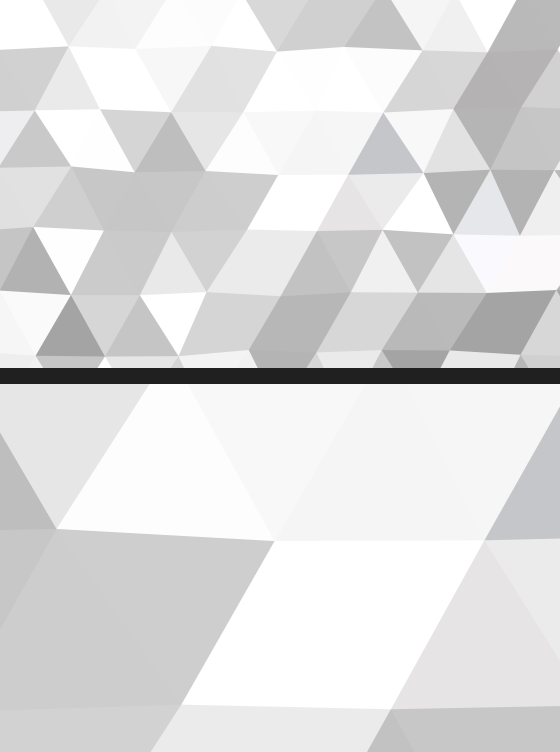
Top: the whole. Bottom: its middle third, enlarged.
Reproduce this background procedurally as a Shadertoy shader.

```glsl
const vec2 ORIGIN = vec2(0.0945, 0.0415);  // a lattice vertex, in canvas heights
const vec2 SPACING = vec2(0.1897, 0.1648); // triangle width and row height
const vec2 JITTER = vec2(0.14, 0.15);      // vertex wander, in spacings
const vec2 TREND = vec2(-0.17, 0.28);      // lighter toward the upper left
const float DARKEST = 0.645;
const float TONE_RANGE = 0.42;
const float TONE_CURVE = 0.75;
const float PAIR_CHANCE = 0.22;            // two facets sharing nearly one tone
const float TINT_CHANCE = 0.10;
const vec3 COOL_TINT = vec3(-0.004, -0.003, 0.010);
const vec3 WARM_TINT = vec3(0.006, -0.005, 0.000);

float hash(vec2 p) {
    return fract(sin(dot(p, vec2(127.1, 311.7))) * 43758.5453);
}

// Jittered vertex of a lattice sheared half a column per row
vec2 latticeVertex(vec2 id) {
    vec2 wander = vec2(hash(id + 3.7), hash(id + 19.3)) - 0.5;
    return ORIGIN + SPACING * (id + vec2(0.5 * id.y, 0.0) + JITTER * wander);
}

// Signed distance to a line, positive on its left
float edgeDistance(vec2 p, vec2 a, vec2 b) {
    vec2 e = normalize(b - a);
    vec2 q = p - a;
    return e.x * q.y - e.y * q.x;
}

float triangleCoverage(vec2 p, vec2 a, vec2 b, vec2 c, float pixel) {
    float d = min(edgeDistance(p, a, b),
              min(edgeDistance(p, b, c), edgeDistance(p, c, a)));
    return clamp(0.5 + d / pixel, 0.0, 1.0);
}

// Flat grey per triangle, with an occasional faint tint
vec3 facetColor(vec2 center, vec2 seed, float aspect) {
    vec2 place = center / vec2(aspect, 1.0) - 0.5;
    float level = 0.05 + 0.9 * hash(seed) + dot(TREND, place);
    level = clamp(level, 0.0, 1.0);
    float tone = min(DARKEST + TONE_RANGE * pow(level, TONE_CURVE), 1.0);
    float pick = hash(seed + 41.9);
    vec3 tint = pick < TINT_CHANCE ? COOL_TINT
              : pick > 1.0 - 0.5 * TINT_CHANCE ? WARM_TINT : vec3(0.0);
    return clamp(vec3(tone) + tint, 0.0, 1.0);
}

void mainImage(out vec4 fragColor, in vec2 fragCoord) {
    float pixel = 1.0 / iResolution.y;
    float aspect = iResolution.x / iResolution.y;
    vec2 p = fragCoord * pixel;

    vec2 grid = (p - ORIGIN) / SPACING;
    vec2 cell = floor(grid - vec2(0.5 * grid.y, 0.0));

    // Blend the up and down triangles of nearby cells by coverage
    vec4 sum = vec4(0.0);
    for (int y = -1; y <= 1; y++) {
        for (int x = -1; x <= 1; x++) {
            vec2 id = cell + vec2(x, y);
            vec2 a = latticeVertex(id);
            vec2 b = latticeVertex(id + vec2(1.0, 0.0));
            vec2 c = latticeVertex(id + vec2(0.0, 1.0));
            vec2 d = latticeVertex(id + 1.0);

            float up = triangleCoverage(p, a, b, c, pixel);
            float down = triangleCoverage(p, b, d, c, pixel);
            vec2 downSeed = hash(id + 57.1) < PAIR_CHANCE ? id : id + 71.3;
            sum += up * vec4(facetColor((a + b + c) / 3.0, id, aspect), 1.0);
            sum += down * vec4(facetColor((b + d + c) / 3.0, downSeed, aspect), 1.0);
        }
    }
    fragColor = vec4(sum.rgb / max(sum.a, 0.001), 1.0);
}
```
